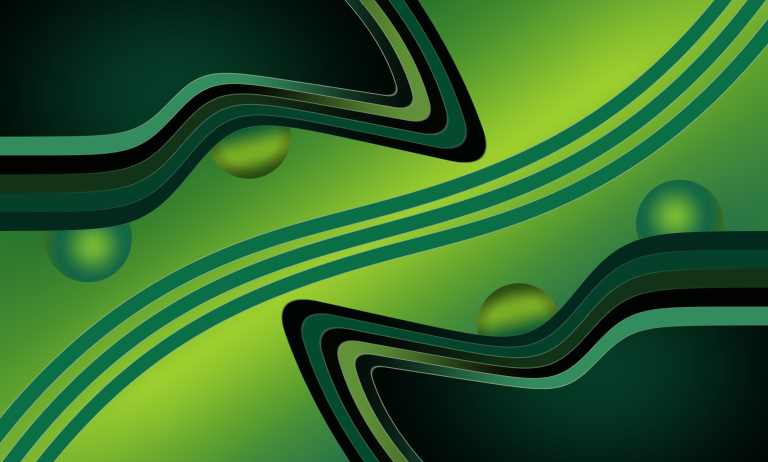
A Shadertoy shader for this background:

```glsl
// Lime diagonal glow with three teal stripes, and layered dark green waves with balls in two opposite corners.
#define CANVAS vec2(7.68, 4.6)
#define LIME vec3(0.64, 0.83, 0.18)
#define LEAF vec3(0.30, 0.58, 0.18)
#define FOREST vec3(0.12, 0.42, 0.18)
#define TEAL vec3(0.04, 0.43, 0.28)
#define OUTLINE vec3(0.60, 0.70, 0.56)
#define STRIPE_HALF 0.076
#define LINE_HALF 0.005
#define LAYERS 5

// Layer colours from the innermost ring outward: at the flat side and at the tip
const vec3 sideTone[LAYERS] = vec3[LAYERS](
    vec3(0.20, 0.55, 0.37), vec3(0.00, 0.01, 0.00), vec3(0.07, 0.20, 0.09),
    vec3(0.02, 0.25, 0.17), vec3(0.01, 0.16, 0.12));
const vec3 tipTone[LAYERS] = vec3[LAYERS](
    vec3(0.01, 0.05, 0.03), vec3(0.38, 0.57, 0.22), vec3(0.01, 0.02, 0.01),
    vec3(0.01, 0.29, 0.18), vec3(0.00, 0.02, 0.01));

float pixelSize;

// Antialiased coverage of a signed distance
float cover(float d) {
    return clamp(0.5 - d / pixelSize, 0.0, 1.0);
}

float smoothMax(float a, float b, float k) {
    float h = max(k - abs(a - b), 0.0) / k;
    return max(a, b) + 0.25 * h * h * k;
}

// Diagonal glow, cooler on its lower right side
vec3 backdrop(vec2 p) {
    float across = dot(p, vec2(0.55, -0.83));
    float r = abs(across);
    vec3 col = mix(LIME, LEAF, smoothstep(-0.25, 1.25, r));
    col = mix(col, FOREST, smoothstep(0.8, 2.1, r));
    col.b += 0.10 * smoothstep(0.6, 1.8, across);
    return mix(col, LEAF, 0.4 * smoothstep(2.6, 4.4, length(p)));
}

// Three parallel stripes along a cubic curve
vec3 addStripes(vec3 col, vec2 p) {
    float x2 = p.x * p.x;
    float slope = 0.27 + 0.075 * x2;
    float d = (p.y - p.x * (0.27 + 0.025 * x2)) / sqrt(1.0 + slope * slope);
    float spacing = 0.22 + 0.06 * x2 / (x2 + 2.2);
    for (int i = -1; i <= 1; i++) {
        float edge = abs(d - float(i) * spacing) - STRIPE_HALF;
        col = mix(col, TEAL, cover(edge));
        col = mix(col, OUTLINE, 0.75 * cover(abs(edge) - LINE_HALF));
    }
    return col;
}

// Signed distance to the wave outline; s runs from the inner edge (0) to the outer (1)
float waveEdge(vec2 p, float s) {
    float stepX = p.x - mix(-2.12, -1.89, s);
    float stepWidth = mix(0.17, 0.24, s);
    float fall = mix(0.155, 0.22, s);
    float rise = 1.0 / (1.0 + exp(-stepX / stepWidth));
    float height = mix(0.74, 1.26, s) - fall * stepX;
    float slope = rise * (1.0 - rise) / stepWidth * height - fall * rise;
    float below = (mix(0.94, 0.0, s) + rise * height - p.y) / sqrt(1.0 + slope * slope);

    float h = 0.5 * CANVAS.y - p.y;
    float sideX = mix(-0.39, 0.34, s) + h * (mix(0.9, 0.66, s) - h * mix(0.35, 0.12, s));
    float beyond = 0.86 * (p.x - sideX);
    return smoothMax(below, beyond, mix(0.13, 0.38, s));
}

// One ball with a round glow, one with a tilted sheen
vec3 addBalls(vec3 col, vec2 p) {
    vec2 o = p - vec2(-2.96, -0.07);
    float glow = length(o - vec2(0.05, -0.08));
    vec3 ball = mix(vec3(0.46, 0.72, 0.20), vec3(0.08, 0.40, 0.27), smoothstep(0.0, 0.36, glow));
    ball = mix(ball, vec3(0.22, 0.43, 0.14), smoothstep(0.34, 0.52, glow));
    col = mix(col, ball, cover(length(o) - 0.44));

    o = p - vec2(-1.35, 0.94);
    float v = (o.y - 0.25 * o.x) / 0.42;
    ball = mix(vec3(0.22, 0.40, 0.10), vec3(0.48, 0.68, 0.15), smoothstep(-1.0, -0.42, v));
    ball = mix(ball, vec3(0.04, 0.34, 0.20), smoothstep(-0.4, 0.3, v));
    ball *= 1.0 - 0.25 * smoothstep(0.25, 0.42, length(o));
    return mix(col, ball, cover(length(o) - 0.42));
}

// Nested layers painted from the outside in, then the dark core
vec3 addWave(vec3 col, vec2 p) {
    float toTip = smoothstep(-1.6, 0.4, p.x);
    for (int i = LAYERS; i >= 0; i--) {
        float s = float(i) / float(LAYERS);
        float d = waveEdge(p, s);
        vec3 tone = mix(vec3(0.02, 0.23, 0.15), vec3(0.0, 0.02, 0.015),
                        smoothstep(0.1, 2.2, length((p - vec2(-2.1, 1.35)) * vec2(0.9, 1.2))));
        if (i > 0) tone = mix(sideTone[i - 1], tipTone[i - 1], toTip);
        col = mix(col, tone, cover(d));
        float shine = mix(0.75, 0.2, s) * smoothstep(-3.8, -1.6, p.x);
        col = mix(col, OUTLINE, shine * cover(abs(d) - LINE_HALF));
    }
    return col;
}

void mainImage(out vec4 fragColor, in vec2 fragCoord) {
    vec2 p = (fragCoord / iResolution.xy - 0.5) * CANVAS;
    pixelSize = CANVAS.y / iResolution.y;
    vec3 col = addStripes(backdrop(p), p);
    // The lower right corner repeats the upper left one, turned half a circle
    for (int side = 0; side < 2; side++) {
        vec2 q = side == 0 ? p : -p;
        col = addWave(addBalls(col, q), q);
    }
    fragColor = vec4(col, 1.0);
}
```
